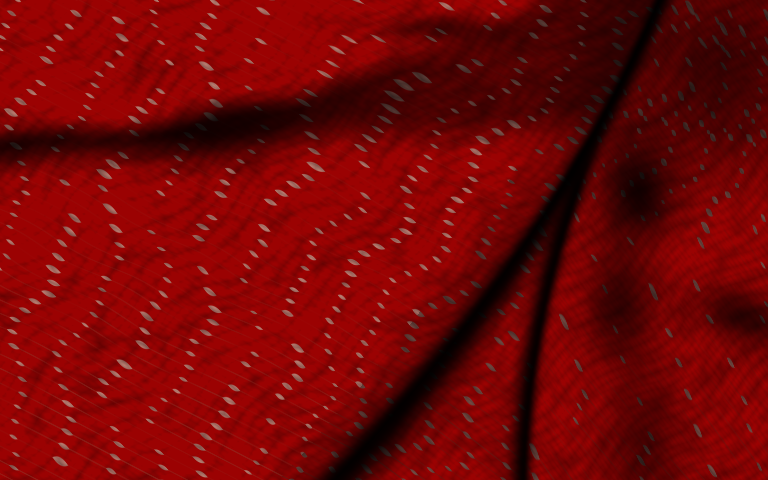
Write a Shadertoy shader that draws this texture.

```glsl
// Draped red openwork cloth: slanted threads part into pale lens-shaped slits
// that line up in wandering columns. Light comes from soft fold shadows, and
// stretched cellular noise adds the crinkled weave.

const vec3 CLOTH = vec3(0.585, 0.008, 0.008);
const vec3 SLIT = vec3(0.74, 0.53, 0.48);
const vec3 THREAD = vec3(0.56, 0.22, 0.17);
const float ROW_STEP = 0.027;     // distance between threads
const float COLUMN_STEP = 0.112;  // distance between slit columns
const float SLIT_HALF = 0.0125;   // half length of a slit
const float SLIT_THICK = 0.0052;  // half thickness of a slit
const float CRINKLE = 0.38;       // depth of the fine creases

float hash(vec2 p) {
    return fract(sin(dot(p, vec2(127.1, 311.7))) * 43758.545);
}

// Distance to the nearest scattered point
float cellular(vec2 p) {
    vec2 cell = floor(p);
    float nearest = 2.0;
    for (int j = -1; j <= 1; j++)
        for (int i = -1; i <= 1; i++) {
            vec2 c = cell + vec2(i, j);
            vec2 point = c + vec2(hash(c), hash(c + 37.0));
            nearest = min(nearest, length(p - point));
        }
    return nearest;
}

float blob(vec2 p, vec2 centre, vec2 size) {
    vec2 d = (p - centre) / size;
    return exp(-dot(d, d));
}

// Signed horizontal distances to the two deep creases
float mainCrease(vec2 p) {
    return p.x - (0.70 + 0.93 * p.y - 0.255 * p.y * p.y);
}
float sideCrease(vec2 p) {
    return p.x - (1.09 + 0.02 * p.y + 0.27 * p.y * p.y);
}

float foldLight(vec2 p) {
    float a = mainCrease(p), b = sideCrease(p);
    float light = 1.0;
    if (a < 0.0) {
        // Wedge-shaped shadow across the left part
        float top = 0.745 + 0.02 * p.x + 0.2 * p.x * p.x + 0.008 * sin(p.x * 17.0);
        float low = 0.60 + 0.07 * p.x + 0.012 * sin(p.x * 11.0);
        float wedge = smoothstep(-0.01, 0.06, top - p.y) * smoothstep(low, low + 0.11, p.y);
        light *= 1.0 - wedge * mix(0.88, 0.5, smoothstep(0.45, 0.95, p.x));
        light *= 1.0 - 0.6 * blob(p, vec2(0.93, 0.94), vec2(0.13, 0.03));
        light *= mix(0.62, 1.0, smoothstep(0.0, 0.2, -a));
    } else {
        // Hollows of the gathered right part
        light *= mix(0.9, 0.62, smoothstep(0.45, 0.8, p.y));
        light *= 1.0 - 0.85 * blob(p, vec2(1.33, 0.60), vec2(0.07, 0.10));
        light *= 1.0 - 0.65 * blob(p, vec2(1.29, 0.37), vec2(0.07, 0.12));
        light *= 1.0 - 0.50 * blob(p, vec2(1.34, 0.08), vec2(0.08, 0.16));
        light *= 1.0 - 0.45 * blob(p, vec2(1.50, 0.85), vec2(0.11, 0.13));
        light *= 1.0 - 0.70 * blob(p, vec2(1.55 - 0.6 * (p.y - 0.34), 0.34), vec2(0.09, 0.06));
    }
    float width = mix(0.075, 0.026, smoothstep(0.0, 0.8, p.y)) * (a < 0.0 ? 0.55 : 1.0);
    light *= 1.0 - 0.97 * exp(-a * a / (width * width));
    float reach = smoothstep(0.80, 0.60, p.y);
    float sideWidth = b < 0.0 ? 0.028 : 0.016;
    return light * (1.0 - 0.95 * reach * exp(-b * b / (sideWidth * sideWidth)));
}

// x: slit coverage, y: thin thread gap
vec2 openwork(vec2 p, float slope, float lean, float blur) {
    float stretch = sqrt(1.0 + slope * slope);
    float n = (p.y + slope * p.x) / stretch + 0.005 * sin(p.x * 13.0 + 4.0 * sin(p.y * 7.0));
    float row = floor(n / ROW_STEP);
    float centre = (row + 0.5) * ROW_STEP;
    float across = abs(n - centre);
    float skew = lean / (1.0 + slope * lean);
    float nearest = floor((p.x - lean * (p.y - 0.5)) / COLUMN_STEP + 0.5);
    float slit = 0.0;
    for (int i = -2; i <= 2; i++) {
        float k = nearest + float(i);
        float v = centre * stretch - slope * k * COLUMN_STEP;
        float wander = 0.026 * sin(v * 14.0 + k * 0.9) + 0.013 * sin(v * 31.0 + k * 2.3);
        float x = k * COLUMN_STEP + skew * (v - 0.5) + wander + 0.008 * (hash(vec2(row, k)) - 0.5);
        float size = (0.65 + 0.35 * sin(v * 9.0 + k * 4.1)) * (0.6 + 0.7 * hash(vec2(k, row + 9.0)));
        float along = (p.x - x) * stretch / (SLIT_HALF * (0.55 + 0.75 * size));
        float thick = SLIT_THICK * (0.4 + 0.65 * size) * (1.0 - along * along);
        float present = step(0.12, hash(vec2(k + 5.0, row)));
        slit = max(slit, present * smoothstep(-blur, blur, thick - across));
    }
    return vec2(slit, smoothstep(0.0008 + blur, 0.0004, across));
}

void mainImage(out vec4 fragColor, in vec2 fragCoord) {
    vec2 p = fragCoord / iResolution.y;
    p.x += 0.8 - 0.5 * iResolution.x / iResolution.y;
    float blur = max(0.0012, 0.7 / iResolution.y);
    float a = mainCrease(p), b = sideCrease(p);

    // Thread direction and column lean of each drape
    float slope = 0.52;
    float lean = 0.25 + 0.5 * smoothstep(0.5, 1.0, p.x);
    if (a > 0.0) {
        bool strip = b < 0.0 && p.y < 0.75;
        slope = strip ? 0.75 : 1.25;
        lean = strip ? 0.7 : mix(-0.25, 1.6, smoothstep(0.45, 0.85, p.y));
    }
    vec2 gaps = openwork(p, slope, lean, blur);

    // Crinkles run up to the right, finer weave follows the threads
    vec2 c = vec2(p.x * 0.8 + p.y * 0.6, p.y * 0.8 - p.x * 0.6);
    float crease = cellular(c * vec2(13.0, 48.0) + 0.7 * sin(c.yx * 21.0));
    float weave = cellular(vec2(p.x * 38.0, (p.y + slope * p.x) * 85.0));
    float light = foldLight(p);
    float rough = 1.0 + CRINKLE * (0.46 - crease) + 0.2 * (0.46 - weave);
    rough += 0.07 * sin(p.x * 9.0 + 3.0 * sin(p.y * 8.0)) * sin(p.y * 11.0 - p.x * 5.0);

    vec3 color = CLOTH * min(light * rough, 1.04);
    float glow = light * (a > -0.12 ? 0.68 : 1.0);
    float fineness = 0.12 + 0.38 * smoothstep(0.65, 0.15, p.y + 0.25 * p.x);
    fineness *= 0.6 + 0.4 * sin(p.x * 23.0 + 5.0 * sin(p.y * 12.0));
    color = mix(color, THREAD * glow, gaps.y * fineness);
    color = mix(color, SLIT * glow * (0.8 + 0.4 * (0.5 - weave)), gaps.x * 0.92);
    fragColor = vec4(color, 1.0);
}
```
